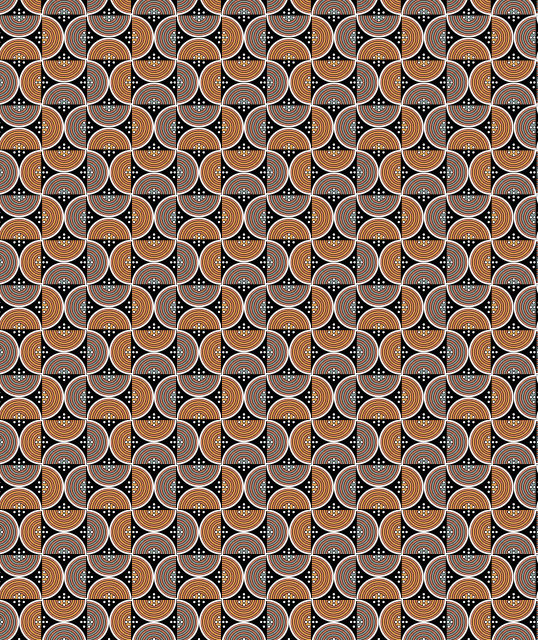
Write a Shadertoy shader that draws this pattern.

```glsl
const float ROWS = 14.235;                   // cells down the canvas
const vec2 GRID_OFFSET = vec2(0.926, 0.334); // first cell corner, from top left
const float RIM_INNER = 0.463;
const float RIM_OUTER = 0.5;
const float BAND_COUNT = 7.0;
const float BAND_WIDTH = 0.046;
const float LINE_HALF = 0.0055;
const float DOT_RADIUS = 0.025;
const float DOT_ORBIT = 0.118;

const vec3 BLACK = vec3(0.012);
const vec3 WHITE = vec3(0.99);
const vec3 SALMON = vec3(0.82, 0.48, 0.37);
const vec3 AMBER = vec3(0.93, 0.66, 0.33);
const vec3 SLATE = vec3(0.54, 0.62, 0.61);

// Pixel coverage of a region whose signed distance is negative inside
float fillMask(float dist, float px) {
    return clamp(0.5 - dist / px, 0.0, 1.0);
}

// Pixel coverage of a thin line centred on dist = 0
float lineMask(float dist, float halfWidth, float px) {
    float hi = min(dist + 0.5 * px, halfWidth);
    float lo = max(dist - 0.5 * px, -halfWidth);
    return clamp((hi - lo) / px, 0.0, 1.0);
}

// Distance to a small fan of dots around the middle of a cell edge
float dotFan(vec2 p) {
    float dist = length(p - vec2(0.0, 0.04));
    for (int i = 0; i < 3; i++) {
        float angle = radians(28.0 + 62.0 * float(i));
        dist = min(dist, length(p - DOT_ORBIT * vec2(cos(angle), sin(angle))));
    }
    return dist - DOT_RADIUS;
}

// Alternating concentric bands, outlined, around a plain core
vec3 bandColor(float radius, vec3 accent, float px) {
    float t = min((RIM_INNER - radius) / BAND_WIDTH, BAND_COUNT + 0.5);
    float edge = (abs(fract(0.5 * t + 0.25) - 0.5) - 0.25) * 2.0 * BAND_WIDTH;
    vec3 color = mix(accent, SALMON, fillMask(edge, px));
    return mix(color, BLACK, lineMask(edge, LINE_HALF, px));
}

// Half disc with its flat side on y = 0, over the black ground
vec3 halfDisc(vec3 ground, vec2 p, vec3 accent, float px) {
    float radius = length(p);
    float dots = dotFan(p);
    vec3 inside = bandColor(radius, accent, px);
    inside = mix(inside, BLACK, fillMask(dots - 2.0 * LINE_HALF, px));
    inside = mix(inside, WHITE, fillMask(dots, px));
    inside = mix(inside, BLACK, lineMask(p.y, 2.0 * LINE_HALF, px));
    vec3 disc = mix(WHITE, inside, fillMask(radius - RIM_INNER, px));
    return mix(ground, disc, fillMask(radius - RIM_OUTER, px));
}

// One cell: two facing half discs, turned a quarter in every other cell
vec3 cellColor(vec2 p, float px) {
    vec2 cell = floor(p);
    vec2 local = fract(p);
    if (mod(cell.x + cell.y, 2.0) > 0.5) local = local.yx;

    float farSide = step(0.5, local.x);
    vec2 discPoint = vec2(local.y - 0.5, abs(local.x - farSide));
    vec2 groundPoint = vec2(local.x - 0.5, 0.5 - abs(local.y - 0.5));
    vec3 accent = mix(AMBER, SLATE, mod(cell.x + farSide, 2.0));

    vec3 ground = mix(BLACK, WHITE, fillMask(dotFan(groundPoint), px));
    return halfDisc(ground, discPoint, accent, px);
}

void mainImage(out vec4 fragColor, in vec2 fragCoord) {
    float px = ROWS / iResolution.y;
    vec2 fromTop = vec2(fragCoord.x, iResolution.y - fragCoord.y);
    fragColor = vec4(cellColor(fromTop * px - GRID_OFFSET, px), 1.0);
}
```
